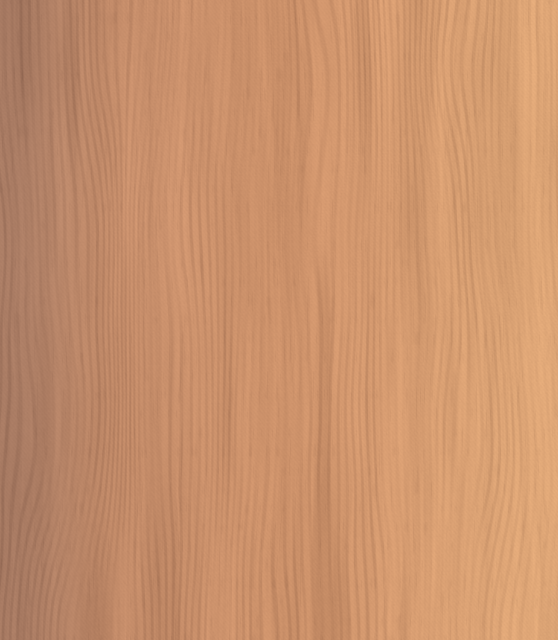
A Shadertoy shader for this texture:

```glsl
// Warm cherry wood veneer with vertical grain, soft staves and arched rings

float hash(vec2 p) {
    return fract(sin(dot(p, vec2(127.1, 311.7))) * 43758.5453);
}

float noise(vec2 p) {
    vec2 i = floor(p), f = fract(p);
    f = f * f * (3.0 - 2.0 * f);
    return mix(mix(hash(i), hash(i + vec2(1, 0)), f.x),
               mix(hash(i + vec2(0, 1)), hash(i + vec2(1, 1)), f.x), f.y);
}

// Thin dark growth lines: contours of a warped coordinate
float ringLines(float field, float halfWidth) {
    float d = abs(fract(field) - 0.5);
    float aa = fwidth(field);
    float line = 1.0 - smoothstep(halfWidth, halfWidth + 0.12 + aa, d);
    return line * (1.0 - smoothstep(0.4, 0.9, aa));
}

// Tone of the glued staves, with a softened step at each seam
float staveTone(float x) {
    float s = x * 8.7 + 0.25 * sin(x * 17.0);
    float id = floor(s);
    float blend = smoothstep(0.96, 1.0, fract(s));
    return mix(hash(vec2(id, 4.0)), hash(vec2(id + 1.0, 4.0)), blend) - 0.5;
}

// Light falls from the greyed left side to the honey right side
vec3 baseColor(float x) {
    vec3 c = mix(vec3(0.67, 0.49, 0.395), vec3(0.765, 0.545, 0.41), smoothstep(0.0, 0.24, x));
    c = mix(c, vec3(0.825, 0.59, 0.43), smoothstep(0.18, 0.55, x));
    return mix(c, vec3(0.865, 0.645, 0.46), smoothstep(0.5, 1.0, x));
}

void mainImage(out vec4 fragColor, in vec2 fragCoord) {
    vec2 uv = fragCoord / iResolution.xy;
    vec2 p = fragCoord / iResolution.y;

    // Gentle sideways drift of the fibres
    float drift = 0.022 * (noise(p * vec2(7.0, 2.6) + 3.0) - 0.5)
                + 0.006 * (noise(p * vec2(18.0, 8.0) + 11.0) - 0.5);
    float x = p.x + drift;

    // Broad bands, medium streaks and fine fibres
    float shade = 0.035 * staveTone(p.x);
    shade += 0.050 * (noise(vec2(x * 20.0, p.y * 1.4)) - 0.5);
    shade += 0.038 * (noise(vec2(x * 75.0, p.y * 2.5) + 20.0) - 0.5);
    shade += 0.045 * (noise(vec2(x * 240.0, p.y * 9.0) + 40.0) - 0.5);

    // Rings close into tall arches where the warp outruns the slope
    float warp = 4.2 * noise(vec2(p.x * 13.0, p.y * 3.2) + 7.0);
    float rings = ringLines(x * 85.0 + warp, 0.05);
    float strength = smoothstep(0.25, 0.85, noise(vec2(x * 26.0, p.y * 3.0) + 60.0));
    shade -= rings * (0.018 + 0.055 * strength);

    // Narrow dark blades beside some of the arches
    float blade = noise(vec2(x * 30.0, p.y * 2.2) + 90.0);
    shade -= 0.045 * smoothstep(0.68, 0.95, blade);

    // Short pores, slanted weave and fine grit
    float pore = noise(vec2(x * 330.0, p.y * 34.0) + 130.0);
    shade -= 0.030 * smoothstep(0.72, 0.95, pore);
    shade += 0.007 * sin((p.x + 0.8 * p.y) * 1150.0);
    shade += 0.022 * (noise(p * 420.0) - 0.5);

    // Faint cloudy sheen
    shade += 0.030 * (noise(p * vec2(5.0, 3.0) + 150.0) - 0.5);

    vec3 color = baseColor(uv.x) * (1.0 + (shade + 0.008) * vec3(0.95, 1.1, 1.15));
    fragColor = vec4(color, 1.0);
}
```
